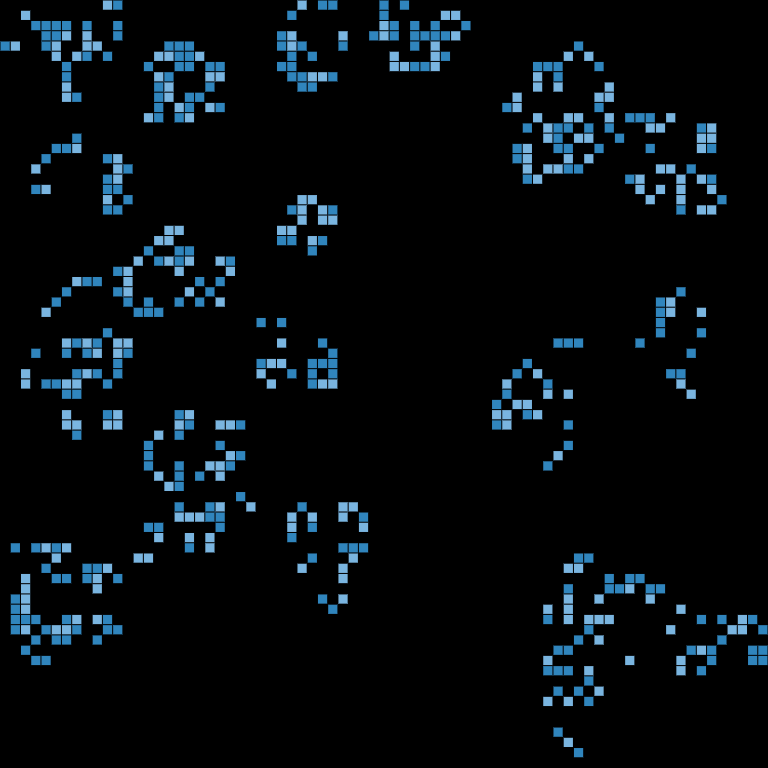
Give the GLSL for this pattern, as a Shadertoy shader.

```glsl
// Small blue squares in loose colonies on a black 75 by 75 grid.
// Cellular noise places the colonies, a hash seeds them, and two
// generations of a birth and survival rule shape them per grid cell.

const float GRID = 75.0;          // cells along the canvas height
const float COLONY_SPACING = 12.5; // mean colony distance in cells
const float COLONY_SHARE = 0.65;
const float SEED_DENSITY = 0.44;
const float KEEP_SHARE = 0.86;    // squares left after random thinning
const float LIGHT_SHARE = 0.82;   // survivors drawn in the light tone
const float SQUARE_HALF = 0.45;   // half side of a square in cells

const int GENERATIONS = 2;
const int SIDE = 2 * GENERATIONS + 1; // patch that can affect its centre

const vec3 BACKGROUND = vec3(0.0);
const vec3 DEEP_BLUE = vec3(0.19, 0.52, 0.74);
const vec3 LIGHT_BLUE = vec3(0.48, 0.71, 0.88);

float hash(vec2 p, float salt) {
    vec3 q = fract(vec3(p.xyx + salt) * vec3(0.1031, 0.1030, 0.0973));
    q += dot(q, q.yzx + 33.33);
    return fract((q.x + q.y) * q.z);
}

// Signed distance in cells to the nearest of the four closest colonies
float colonyDistance(vec2 cell) {
    vec2 home = floor(cell / COLONY_SPACING - 0.5);
    float nearest = 1e3;
    for (int k = 0; k < 4; k++) {
        vec2 id = home + vec2(k % 2, k / 2);
        if (hash(id, 17.3) > COLONY_SHARE) continue;
        vec2 jitter = mix(vec2(0.12), vec2(0.88),
                          vec2(hash(id, 41.7), hash(id, 73.1)));
        vec2 centre = (id + jitter) * COLONY_SPACING;
        float radius = mix(4.2, 7.3, hash(id, 95.9));
        nearest = min(nearest, length(cell - centre) - radius);
    }
    return nearest;
}

// 1 where a cell is alive at the start
int seed(vec2 cell) {
    float chance = hash(cell, 131.5);
    if (chance > SEED_DENSITY) return 0;
    float fade = 1.0 - smoothstep(-4.0, 0.2, colonyDistance(cell));
    return chance < SEED_DENSITY * fade ? 1 : 0;
}

// Next state: 0 empty, 1 survivor, 2 newborn
int nextState(bool alive, int neighbours) {
    if (neighbours == 3) return alive ? 1 : 2;
    return alive && neighbours == 2 ? 1 : 0;
}

// Run the rule on the patch around a cell and return its final state
int evolve(vec2 cell) {
    int now[SIDE * SIDE];
    int later[SIDE * SIDE];
    for (int i = 0; i < SIDE * SIDE; i++) {
        vec2 offset = vec2(i % SIDE, i / SIDE) - float(GENERATIONS);
        now[i] = seed(cell + offset);
        later[i] = 0;
    }
    for (int g = 1; g <= GENERATIONS; g++) {
        // The valid part of the patch shrinks by one ring each time
        for (int y = g; y < SIDE - g; y++) {
            for (int x = g; x < SIDE - g; x++) {
                int i = y * SIDE + x;
                int neighbours = -min(now[i], 1);
                for (int k = 0; k < 9; k++) {
                    int j = i + (k / 3 - 1) * SIDE + k % 3 - 1;
                    neighbours += min(now[j], 1);
                }
                later[i] = nextState(now[i] > 0, neighbours);
            }
        }
        for (int i = 0; i < SIDE * SIDE; i++) now[i] = later[i];
    }
    return now[SIDE * SIDE / 2];
}

// Antialiased coverage of a centred square
float squareMask(vec2 p, float halfSide, float pixel) {
    float d = max(abs(p.x), abs(p.y)) - halfSide;
    return clamp(0.5 - d / pixel, 0.0, 1.0);
}

void mainImage(out vec4 fragColor, in vec2 fragCoord) {
    float pixel = GRID / iResolution.y;
    vec2 p = fragCoord * pixel;
    vec2 cell = floor(p);
    vec3 color = BACKGROUND;

    // Thinned cells and those far from every colony stay empty
    bool kept = hash(cell, 211.9) < KEEP_SHARE;
    if (kept && colonyDistance(cell) < float(GENERATIONS)) {
        int state = evolve(cell);
        bool light = state == 1 && hash(cell, 307.3) < LIGHT_SHARE;
        vec3 fill = light ? LIGHT_BLUE : DEEP_BLUE;
        float mask = squareMask(p - cell - 0.5, SQUARE_HALF, pixel);
        if (state > 0) color = mix(color, fill, mask);
    }
    fragColor = vec4(color, 1.0);
}
```
